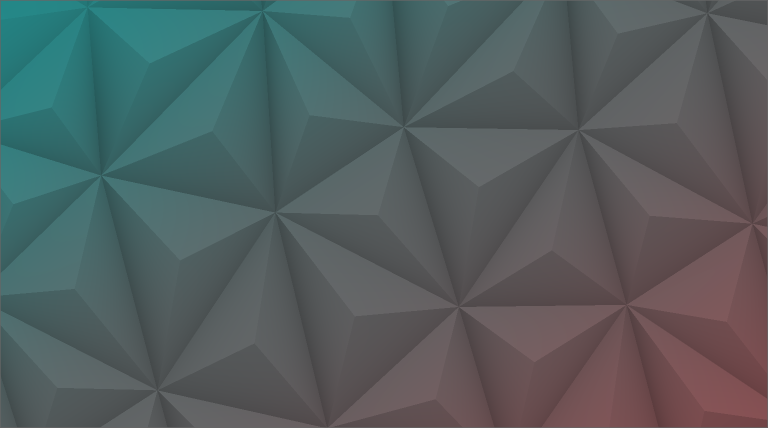
Write a WebGL 2 fragment shader that draws this background.

```glsl
#version 300 es
precision highp float;

uniform vec2 u_resolution;
out vec4 fragColor;

#define COLUMN_STEP vec2(0.350, 0.097)
#define ROW_STEP vec2(0.121, -0.444)
#define ZIGZAG vec2(0.054, -0.143)
#define ORIGIN vec2(0.243, 0.541)
#define WAVE 0.042
#define TOP_LEAN 0.08
#define JITTER 0.02
#define LIGHT_DIR vec2(-0.1, 0.995)
#define RELIEF 0.085
#define TEAL vec3(0.13, 0.53, 0.53)
#define SLATE vec3(0.365, 0.385, 0.39)
#define RED vec3(0.52, 0.30, 0.31)

vec2 hash22(vec2 p) {
    vec3 q = fract(p.xyx * vec3(0.1031, 0.1030, 0.0973));
    q += dot(q, q.yzx + 33.33);
    return fract((q.xx + q.yz) * q.zy);
}

float cross2(vec2 a, vec2 b) {
    return a.x * b.y - a.y * b.x;
}

// Weights of p towards the corners a, b and c
vec3 barycentric(vec2 p, vec2 a, vec2 b, vec2 c) {
    vec3 areas = vec3(cross2(b - p, c - p), cross2(c - p, a - p), cross2(a - p, b - p));
    return areas / cross2(b - a, c - a);
}

// Valley point of a sheared grid: odd columns drop, diagonals ripple, top rows lean right
vec2 node(vec2 id) {
    vec2 point = ORIGIN + id.x * COLUMN_STEP + id.y * ROW_STEP + mod(id.x, 2.0) * ZIGZAG;
    point.y += WAVE * cos(1.5708 * (id.x + id.y));
    point.x += TOP_LEAN * max(-id.y, 0.0);
    return point + JITTER * (hash22(id + 57.0) - 0.5);
}

// Brightness of one facet; height runs from 0 in the crease to 1 at the peak
float facetTone(vec2 a, vec2 b, vec2 peak, float height) {
    vec2 facing = normalize(vec2(b.y - a.y, a.x - b.x));
    facing *= sign(dot(facing, a - peak));
    float sideways = max(abs(facing.x) - abs(facing.y), 0.0);
    float strength = facing.x < 0.0 ? 0.24 : 0.15;
    float crease = 0.02 + strength * sideways + 0.07 * max(-facing.y, 0.0);
    return 0.96 + RELIEF * dot(facing, LIGHT_DIR) + 0.03 * height
         - crease * exp(-3.0 * height);
}

// Finds the facet under p: two triangles per cell, three facets per triangle
float reliefTone(vec2 p) {
    vec2 cell = floor(inverse(mat2(COLUMN_STEP, ROW_STEP)) * (p - ORIGIN));
    for (int k = 0; k < 9; k++) {
        vec2 id = cell + vec2(k % 3 - 1, k / 3 - 1);
        vec2 topLeft = node(id);
        vec2 topRight = node(id + vec2(1, 0));
        vec2 lowLeft = node(id + vec2(0, 1));
        vec2 lowRight = node(id + vec2(1, 1));
        bool odd = mod(id.x, 2.0) > 0.5;

        for (int side = 0; side < 2; side++) {
            // The diagonal flips from column to column
            vec2 corner[3];
            corner[0] = side == 0 ? topLeft : lowRight;
            corner[1] = side == 0 ? topRight : lowLeft;
            corner[2] = odd ? (side == 0 ? lowRight : topLeft)
                            : (side == 0 ? lowLeft : topRight);
            vec2 jitter = hash22(id * 2.0 + float(side) + 91.0) - 0.5;
            vec2 peak = (corner[0] + corner[1] + corner[2]) / 3.0 + JITTER * jitter;

            for (int e = 0; e < 3; e++) {
                vec2 a = corner[e];
                vec2 b = corner[(e + 1) % 3];
                vec3 w = barycentric(p, a, b, peak);
                if (min(w.x, min(w.y, w.z)) >= -1e-4) return facetTone(a, b, peak, w.z);
            }
        }
    }
    return 1.0;
}

void main() {
    vec2 uv = gl_FragCoord.xy / u_resolution;
    float pixel = 1.0 / u_resolution.y;

    // Four samples smooth the facet edges
    float tone = 0.0;
    for (int s = 0; s < 4; s++) {
        vec2 offset = vec2(s % 2, s / 2) * 0.5 - 0.25;
        tone += 0.25 * reliefTone((gl_FragCoord.xy + offset) * pixel);
    }

    // Diagonal wash from teal through slate to red
    float sweep = 0.55 * uv.x + 0.45 * (1.0 - uv.y);
    vec3 color = mix(TEAL, SLATE, smoothstep(-0.06, 0.54, sweep));
    color = mix(color, RED, smoothstep(0.48, 1.08, sweep));
    color *= mix(1.0, tone, smoothstep(-0.1, 0.22, sweep));

    // Thin frame
    float frameWidth = 0.0024;
    vec2 p = gl_FragCoord.xy * pixel;
    vec2 inset = min(p, vec2(u_resolution.x * pixel, 1.0) - p);
    float frame = 1.0 - smoothstep(-0.5, 0.5, (min(inset.x, inset.y) - frameWidth) / pixel);
    color = mix(color, vec3(0.40), 0.7 * frame);

    fragColor = vec4(color, 1.0);
}
```
